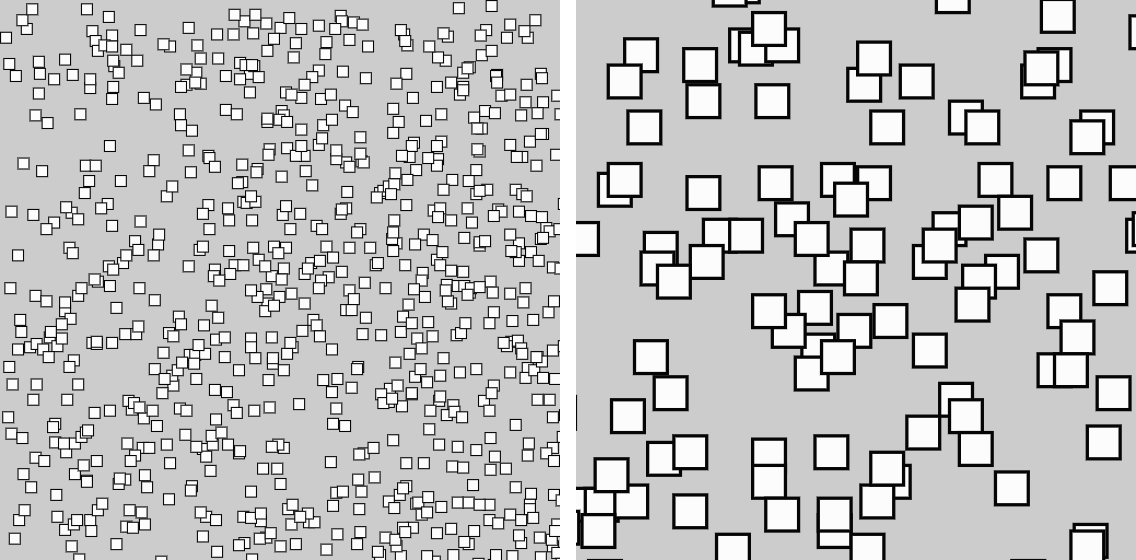
Left, the full canvas; right, a detail of the centre.
Reproduce this pattern procedurally as a WebGL 2 fragment shader.

```glsl
#version 300 es
precision highp float;

uniform vec2 u_resolution;
out vec4 fragColor;

const vec3 GROUND = vec3(0.80);
const vec3 FILL = vec3(0.99);
const vec3 OUTLINE = vec3(0.02);

const float STEP = 1.0 / 512.0;        // lattice the corners snap to
const float SIZE = 11.0 * STEP;        // outer side of a square
const float BORDER = STEP;             // outline thickness
const float CELLS = 16.0;              // cells per canvas side
const int SLOTS = 10;                  // possible squares per cell
const float MEAN_PER_CELL = 2.6;

// Integer hash: three random values in 0..1
vec3 hash3(ivec3 key) {
    uvec3 v = uvec3(key) * 1664525u + 1013904223u;
    v.x += v.y * v.z;
    v.y += v.z * v.x;
    v.z += v.x * v.y;
    v ^= v >> 16u;
    v.x += v.y * v.z;
    v.y += v.z * v.x;
    v.z += v.x * v.y;
    return vec3(v >> 8u) / 16777216.0;
}

float valueNoise(vec2 p, int seed) {
    ivec2 i = ivec2(floor(p));
    vec2 f = smoothstep(0.0, 1.0, fract(p));
    float a = hash3(ivec3(i, seed)).x;
    float b = hash3(ivec3(i + ivec2(1, 0), seed)).x;
    float c = hash3(ivec3(i + ivec2(0, 1), seed)).x;
    float d = hash3(ivec3(i + ivec2(1, 1), seed)).x;
    return mix(mix(a, b, f.x), mix(c, d, f.x), f.y);
}

// Chance that a slot is filled: uneven, and denser to the right
float slotChance(ivec2 cell) {
    float slope = mix(0.82, 1.18, float(cell.x) / CELLS);
    float patches = mix(0.6, 1.4, valueNoise(vec2(cell) / 4.0, 91));
    return MEAN_PER_CELL / float(SLOTS) * slope * patches;
}

float squareDistance(vec2 p, float halfSide) {
    vec2 q = abs(p) - halfSide;
    return max(q.x, q.y);
}

float coverage(float dist, float pixel) {
    return clamp(0.5 - dist / pixel, 0.0, 1.0);
}

// Lays one outlined square over the colour below
vec3 paintSquare(vec3 below, vec2 p, vec2 corner, float pixel) {
    float dist = squareDistance(p - corner - 0.5 * SIZE, 0.5 * SIZE);
    vec3 ink = mix(OUTLINE, FILL, coverage(dist + BORDER, pixel));
    return mix(below, ink, coverage(dist, pixel));
}

// Squares hang right and down from their corner
vec3 paintCell(vec3 color, vec2 p, ivec2 cell, float pixel) {
    float chance = slotChance(cell);
    for (int slot = 0; slot < SLOTS; slot++) {
        vec3 rnd = hash3(ivec3(cell, slot));
        if (rnd.z > chance) continue;
        vec2 corner = (vec2(cell) + rnd.xy) / CELLS;
        corner = floor(corner / STEP) * STEP;
        color = paintSquare(color, p, corner, pixel);
    }
    return color;
}

void main() {
    float pixel = 1.0 / u_resolution.y;
    vec2 p = gl_FragCoord.xy * pixel;
    p.y = 1.0 - p.y;

    // Only this cell and those to the left and above can reach the point
    ivec2 home = ivec2(floor(p * CELLS));
    vec3 color = GROUND;
    for (int y = -1; y <= 0; y++) {
        for (int x = -1; x <= 0; x++) {
            ivec2 cell = home + ivec2(x, y);
            if (min(cell.x, cell.y) < 0) continue;
            color = paintCell(color, p, cell, pixel);
        }
    }
    fragColor = vec4(color, 1.0);
}
```
